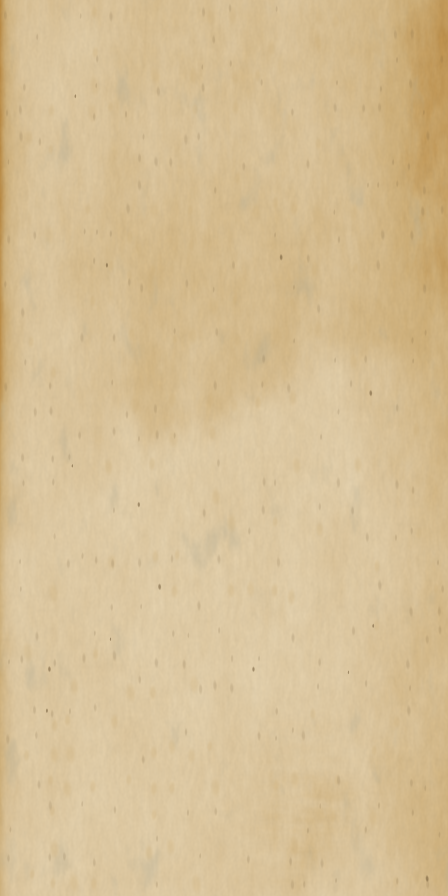
A Shadertoy shader for this texture:

```glsl
// Aged parchment-like board: cream ground with fine upright fibres, a broad
// water stain with a ragged lower margin, browned sides and scattered flecks.
// A single "age" value from layered gradient noise is mapped to a colour ramp.

const vec3 CREAM  = vec3(0.890, 0.822, 0.690);
const vec3 SAND   = vec3(0.850, 0.760, 0.600);
const vec3 TAN    = vec3(0.800, 0.680, 0.470);
const vec3 AMBER  = vec3(0.720, 0.535, 0.260);
const vec3 GREY   = vec3(0.710, 0.675, 0.570);
const vec3 UMBER  = vec3(0.430, 0.340, 0.210);

vec2 hash2(vec2 p) {
    vec3 q = fract(p.xyx * vec3(0.1031, 0.1030, 0.0973));
    q += dot(q, q.yzx + 33.33);
    return fract((q.xx + q.yz) * q.zy);
}

// Gradient noise, roughly -0.7 to 0.7
float noise(vec2 p) {
    vec2 i = floor(p), f = fract(p);
    vec2 u = f * f * f * (f * (f * 6.0 - 15.0) + 10.0);
    vec2 e = vec2(0.0, 1.0);
    float a = dot(hash2(i) * 2.0 - 1.0, f);
    float b = dot(hash2(i + e.yx) * 2.0 - 1.0, f - e.yx);
    float c = dot(hash2(i + e.xy) * 2.0 - 1.0, f - e.xy);
    float d = dot(hash2(i + e.yy) * 2.0 - 1.0, f - e.yy);
    return mix(mix(a, b, u.x), mix(c, d, u.x), u.y);
}

float fbm(vec2 p) {
    float sum = 0.0, amp = 0.6;
    for (int i = 0; i < 4; i++) {
        sum += amp * noise(p);
        p = mat2(1.9, 0.2, -0.2, 1.9) * p + 17.3;
        amp *= 0.55;
    }
    return sum;
}

// Soft oval falloff: 1 at the centre, 0 far away
float blob(vec2 p, vec2 centre, vec2 radius) {
    vec2 d = (p - centre) / radius;
    return exp(-dot(d, d));
}

// One upright fleck per chosen grid cell
float flecks(vec2 p, vec2 grid, vec2 size, float density, float seed) {
    vec2 q = p * grid, cell = floor(q);
    vec2 pick = hash2(cell + seed);
    vec2 centre = 0.3 + 0.4 * hash2(cell + seed + 41.0);
    vec2 d = (q - cell - centre) / (grid * size * (0.6 + 0.6 * pick.y));
    d.x += 0.25 * d.y * (pick.y - 0.5);
    return step(pick.x, density) * (1.0 - smoothstep(0.3, 1.2, length(d)));
}

// Water stain reaching down to a ragged margin
float waterStain(vec2 p) {
    float margin = 1.03 + 1.3 * (p.x - 0.5) * (p.x - 0.5)
                 + 0.22 * noise(vec2(p.x * 5.0, 3.7)) + 0.14 * fbm(p * vec2(9.0, 4.0));
    float below = smoothstep(margin - 0.03, margin + 0.07, p.y);
    float fade = 1.0 - 0.65 * smoothstep(1.25, 1.9, p.y);
    float sides = smoothstep(0.12, 0.38, p.x) * (1.0 - 0.55 * smoothstep(0.55, 0.85, p.x));
    return below * fade * sides;
}

// Browning along the left and right sides
float sideAge(vec2 p) {
    float wobble = 1.0 + 0.9 * fbm(vec2(p.x * 5.0, p.y * 4.0) + 8.0);
    float left = exp(-p.x / (0.018 * wobble)) * mix(0.38, 0.68, smoothstep(0.5, 1.3, p.y));
    float right = smoothstep(0.72, 1.03, p.x + 0.12 * (wobble - 1.0));
    float corner = blob(p, vec2(1.0, 1.85), vec2(0.17, 0.45));
    return left + right * 0.28 + corner * 0.22;
}

vec3 ageRamp(float t) {
    vec3 c = mix(CREAM, SAND, clamp(t / 0.33, 0.0, 1.0));
    c = mix(c, TAN, clamp((t - 0.33) / 0.33, 0.0, 1.0));
    return mix(c, AMBER, clamp((t - 0.66) / 0.34, 0.0, 1.0));
}

void mainImage(out vec4 fragColor, in vec2 fragCoord) {
    vec2 p = fragCoord / iResolution.x;

    // Broad clouds, stains and worn sides
    float age = 0.23 + 0.22 * fbm(p * vec2(3.0, 2.2) + 2.0);
    age += 0.24 * fbm(p * vec2(13.0, 4.5) + 5.0);
    age += 0.20 * waterStain(p) + sideAge(p);
    age += 0.08 * smoothstep(0.9, 1.5, p.y);
    age -= 0.07 * blob(p, vec2(0.5, 0.65), vec2(0.4, 0.35));

    // Patch of level smears near the foot
    float smear = 0.5 + fbm(p * vec2(6.0, 26.0) + 31.0);
    age += 0.24 * smear * blob(p, vec2(0.67, 0.2), vec2(0.14, 0.2));

    // Short upright fibres
    age += 0.13 * fbm(p * vec2(48.0, 15.0) + 11.0);
    vec3 colour = ageRamp(age);
    float fibre = noise(p * vec2(115.0, 38.0)) + 0.7 * noise(p * vec2(170.0, 120.0) + 9.0);
    colour *= 1.0 + 0.028 * fibre;

    // Cool grey bruises and ochre dabs
    float bruise = smoothstep(0.12, 0.5, fbm(p * vec2(17.0, 7.0) + 57.0));
    colour = mix(colour, GREY, 0.38 * bruise);
    float dabs = flecks(p, vec2(22.0, 14.0), vec2(0.010, 0.020), 0.22, 5.0);
    colour = mix(colour, TAN, 0.28 * dabs);

    // Faint and dark flecks
    float faint = flecks(p, vec2(30.0, 18.0), vec2(0.004, 0.011), 0.20, 13.0);
    float dark = flecks(p, vec2(15.0, 11.0), vec2(0.0035, 0.007), 0.07, 29.0);
    colour = mix(colour, UMBER, 0.16 * faint + 0.55 * dark);

    fragColor = vec4(colour, 1.0);
}
```
